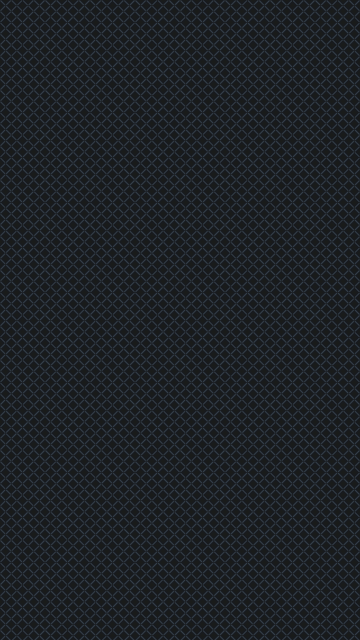
Write a WebGL 1 fragment shader that draws this pattern.

```glsl
precision highp float;
// Dark mesh of thin slate-blue diagonal dashes forming small diamonds.

uniform vec2 u_resolution;

const float REPEATS_ACROSS = 32.0;   // diamonds across the canvas width
const float LINE_HALF = 0.050;       // half line width, in cells
const float GAP_HALF = 0.075;        // half break at each crossing, in cells
const float GAP_DEPTH = 0.75;        // how far the breaks fade the line
const float WEAR = 0.05;             // brightness change between dashes
const float HALO_INNER = 0.15;       // cool rim around the lines, in cells
const float HALO_OUTER = 0.24;
const vec3 GROUND_COOL = vec3(0.092, 0.102, 0.116);
const vec3 GROUND_WARM = vec3(0.099, 0.107, 0.103);
const vec3 LINE_COLOR = vec3(0.200, 0.243, 0.287);

float hash(vec2 p) {
  return fract(sin(dot(p, vec2(127.1, 311.7))) * 43758.5453);
}

// Distance in cells to the nearest diagonal of one family.
float diagonalDistance(float coordinate) {
  return abs(fract(coordinate + 0.5) - 0.5) * 0.70711;
}

// Smoothed coverage of a band of the given half width.
float band(float distanceToCenter, float halfWidth, float pixel) {
  return clamp((halfWidth - distanceToCenter) / pixel + 0.5, 0.0, 1.0);
}

// One dash: a line at integer "across", broken at integer "along".
float dash(float across, float along, float pixel, float seed) {
  float line = band(diagonalDistance(across), LINE_HALF, pixel);
  float gap = band(diagonalDistance(along), GAP_HALF, pixel);
  float wear = 1.0 - WEAR * hash(vec2(floor(across + 0.5), floor(along)) + seed);
  return line * (1.0 - GAP_DEPTH * gap) * wear;
}

void main() {
  // Square cells counted from the upper left corner.
  float pixel = REPEATS_ACROSS / u_resolution.x;
  vec2 p = vec2(gl_FragCoord.x, u_resolution.y - gl_FragCoord.y) * pixel;

  // The two diagonal families of dashes.
  float rising = p.x + p.y;
  float falling = p.x - p.y;
  float mesh = max(dash(rising, falling, pixel, 0.0),
                   dash(falling, rising, pixel, 17.0));

  // Ground: neutral diamond centers with a faint cool rim.
  float edge = min(diagonalDistance(rising), diagonalDistance(falling));
  vec3 ground = mix(GROUND_COOL, GROUND_WARM,
                    smoothstep(HALO_INNER, HALO_OUTER, edge));

  gl_FragColor = vec4(mix(ground, LINE_COLOR, mesh), 1.0);
}
```
